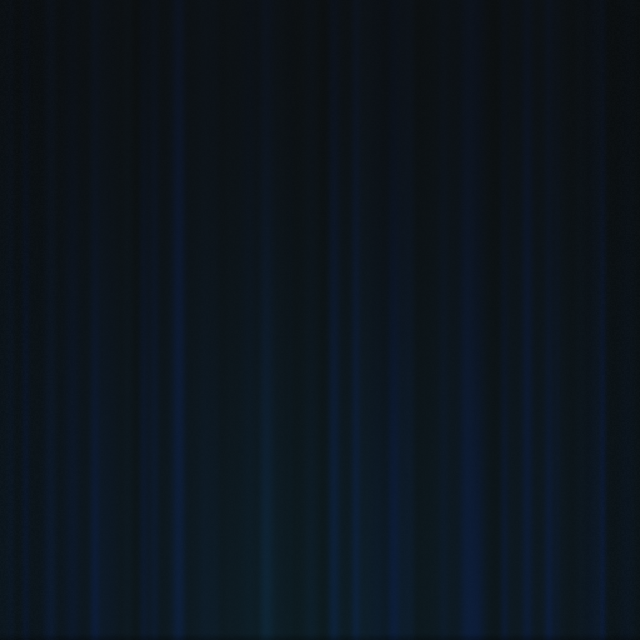
Reproduce this background procedurally as a three.js fragment shader.

```glsl
// Dark night-blue curtain: soft vertical light streaks over a dim gradient.
// Each streak is a Gaussian ridge with hashed place, width and fade height;
// smooth noise across x adds folds, and a faint grain breaks up banding.
varying vec2 vUv;

float hash(float n) {
  n = fract(n * 0.1031);
  n *= n + 33.33;
  return fract(n * (n + n));
}

float hash2(vec2 p) {
  vec3 q = fract(p.xyx * 0.1031);
  q += dot(q, q.yzx + 33.33);
  return fract((q.x + q.y) * q.z);
}

float noise(float x) {
  float i = floor(x);
  return mix(hash(i), hash(i + 1.0), smoothstep(0.0, 1.0, x - i));
}

// Sum of the light streaks: x is blue light, y is paler teal light.
vec2 streaks(vec2 p) {
  const float COUNT = 30.0;
  vec2 light = vec2(0.0);
  for (float i = 0.0; i < COUNT; i++) {
    float seed = i * 7.0 + 3.0;
    float centre = (i + 0.1 + 0.8 * hash(seed)) / COUNT;
    float width = mix(0.005, 0.014, pow(hash(seed + 1.0), 1.3));
    float d = (p.x - centre) / width;
    float ridge = exp(-d * d) + 0.08 * exp(-d * d * 0.15);

    // Streaks brighten downward, each starting at its own height.
    float top = mix(0.65, 1.3, hash(seed + 2.0));
    float fade = 0.3 + 0.7 * smoothstep(top, top - 0.95, p.y);
    float power = mix(0.2, 0.85, pow(hash(seed + 3.0), 1.5));
    float teal = exp(-pow((centre - 0.42) / 0.1, 2.0)) * (1.0 - p.y);
    light += ridge * fade * power * vec2(1.0 - teal, teal);
  }
  return light;
}

void main() {
  float depth = 1.0 - vUv.y;
  float side = abs(vUv.x - 0.5) * 2.0;

  // Near-black top easing into deep blue-teal at the lower middle.
  vec3 colour = mix(vec3(0.048, 0.066, 0.076), vec3(0.051, 0.092, 0.115),
                    smoothstep(0.0, 1.05, depth));
  float pool = exp(-pow((vUv.x - 0.5) / 0.2, 2.0)) * depth * depth;
  colour += pool * vec3(0.0, 0.016, 0.017);
  colour *= 1.0 - 0.1 * smoothstep(0.65, 1.0, side);

  // Broad and narrow folds.
  float fold = 0.4 * noise(vUv.x * 23.0 + 5.0) + 0.6 * noise(vUv.x * 75.0 + 90.0);
  colour *= 1.0 + (fold - 0.5) * vec3(0.12, 0.22, 0.42);

  vec2 light = streaks(vUv);
  colour += light.x * vec3(-0.002, 0.022, 0.125);
  colour += light.y * vec3(0.004, 0.045, 0.085);

  // Thin dark hem and fine grain, strongest toward the sides.
  colour *= mix(0.75, 1.0, smoothstep(0.0, 0.012, vUv.y));
  float grain = hash2(floor(vUv * 512.0)) - 0.5;
  colour += grain * mix(0.007, 0.014, smoothstep(0.7, 1.0, side));

  gl_FragColor = vec4(max(colour, 0.0), 1.0);
}
```
